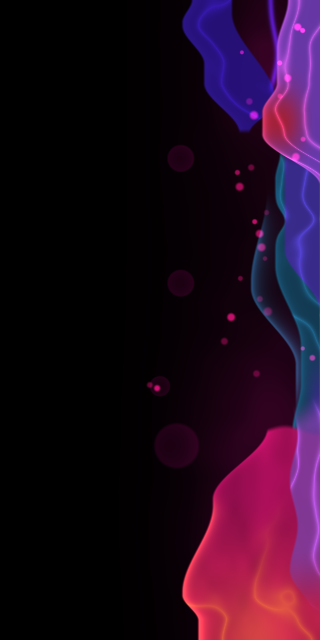
This background is drawn by a Shadertoy shader. Its source:

```glsl
// Neon smoke and flame rising along the right side of a black field, with drifting sparks.
#define BACKDROP vec3(0.012, 0.0, 0.008)
#define HAZE     vec3(0.24, 0.01, 0.16)
#define INDIGO   vec3(0.20, 0.09, 0.66)
#define VIOLET   vec3(0.36, 0.22, 0.86)
#define TEAL     vec3(0.10, 0.36, 0.50)
#define MAGENTA  vec3(0.72, 0.06, 0.38)
#define CORAL    vec3(0.98, 0.20, 0.34)
#define ORANGE   vec3(1.00, 0.48, 0.24)
#define LILAC    vec3(0.78, 0.40, 0.86)
#define SPARKS   26

float hash(vec2 p) {
    p = fract(p * vec2(123.34, 456.21));
    p += dot(p, p + 45.32);
    return fract(p.x * p.y);
}

float noise(vec2 p) {
    vec2 i = floor(p), f = fract(p);
    f = f * f * (3.0 - 2.0 * f);
    return mix(mix(hash(i), hash(i + vec2(1, 0)), f.x),
               mix(hash(i + vec2(0, 1)), hash(i + vec2(1, 1)), f.x), f.y);
}

float fbm(vec2 p) {
    return 0.55 * noise(p) + 0.3 * noise(p * 2.1 + 7.0) + 0.15 * noise(p * 4.3 + 19.0);
}

// Smooth step that may also run downwards
float ramp(float a, float b, float x) {
    float t = clamp((x - a) / (b - a), 0.0, 1.0);
    return t * t * (3.0 - 2.0 * t);
}

float bump(float x, float center, float width) {
    float t = (x - center) / width;
    return exp(-t * t);
}

float cover(float d) { return ramp(-0.005, 0.005, d); }

// Bright line on the inner side of an edge
float rim(float d, float width) { return cover(d) * exp(-abs(d) / width); }

// Fine folds that follow the offset from an edge
float silk(float d, float y, float count) {
    float fold = sin(d * count + 6.0 * fbm(vec2(d * 4.0, y * 3.5)) + y * 3.0);
    return pow(1.0 - abs(fold), 4.0);
}

float disc(vec2 p, vec2 center, float radius) {
    float r = length(p - center) / radius;
    return ramp(1.08, 0.9, r) * (0.65 + 0.35 * r * r);
}

void mainImage(out vec4 fragColor, in vec2 fragCoord) {
    vec2 p = fragCoord / iResolution.xy * vec2(1.0, 2.0);
    float x = p.x, y = p.y;

    // Backdrop with a magenta haze
    float cloud = 0.5 + fbm(p * 4.0);
    float haze = 0.34 * ramp(0.42, 1.0, x) + 0.55 * bump(x, 0.82, 0.2) * bump(y, 0.45, 0.36)
               + 0.45 * bump(x, 0.83, 0.11) * bump(y, 1.82, 0.25);
    vec3 col = BACKDROP * ramp(0.1, 0.7, x) + HAZE * haze * cloud;

    // Large soft bokeh
    for (int i = 0; i < 2; i++)
        col += HAZE * 0.55 * disc(p, vec2(0.565, 1.505 - 0.39 * float(i)), 0.042);
    col += HAZE * 0.5 * disc(p, vec2(0.552, 0.607), 0.07);
    col += HAZE * 0.5 * disc(p, vec2(0.5, 0.793), 0.032);

    // Indigo smoke curl at the top
    float left = 0.57 + 0.03 * ramp(1.93, 2.0, y) + 0.068 * ramp(1.92, 1.8, y) + 0.11 * ramp(1.74, 1.585, y);
    float right = 0.725 + 0.135 * ramp(1.96, 1.69, y) - 0.08 * ramp(1.68, 1.585, y);
    float body = cover(x - left) * cover(right - x) * ramp(1.58, 1.6, y);
    float folds = silk(x - left, y, 14.0);
    col = mix(col, INDIGO * (0.75 + 0.35 * folds) + 0.1 * VIOLET * rim(x - left, 0.03), 0.92 * body);
    float strand = x - 0.845 - 0.022 * bump(y, 1.83, 0.09);
    col += INDIGO * bump(strand, 0.0, 0.009) * ramp(1.7, 1.76, y);

    // Teal wisp and the smoke column
    float d = x - (0.835 - 0.05 * ramp(1.4, 1.12, y) + 0.14 * ramp(1.1, 0.86, y));
    float fade = ramp(0.66, 0.85, y) * ramp(1.42, 1.2, y);
    col += TEAL * fade * (0.65 * rim(d, 0.035) + 0.4 * rim(d, 0.008));
    d = x - (0.86 + 0.03 * bump(y, 1.31, 0.04) + 0.015 * ramp(1.44, 1.52, y)
             + 0.08 * ramp(1.17, 0.92, y) - 0.025 * ramp(0.8, 0.66, y));
    fade = ramp(0.6, 0.68, y) * ramp(1.56, 1.48, y);
    folds = silk(d, y, 22.0);
    vec3 smoke = TEAL * (0.7 + 0.5 * folds) + TEAL * 0.4 * rim(d, 0.012);
    float sheet = cover(x - 0.89 - 0.11 * ramp(1.22, 1.03, y)) + ramp(0.95, 0.7, y) * ramp(0.94, 1.0, x);
    smoke = mix(smoke, VIOLET * (0.75 + 0.4 * folds), 0.8 * clamp(sheet, 0.0, 1.0));
    col = mix(col, smoke, 0.9 * cover(d) * fade);

    // Pink and violet flame at the top right
    d = x - (0.865 + 0.035 * ramp(1.85, 2.0, y) - 0.045 * ramp(1.74, 1.65, y) + 0.18 * ramp(1.58, 1.42, y));
    folds = silk(d, y, 30.0);
    float ember = bump(y, 1.62, 0.1) * ramp(0.99, 0.88, x);
    vec3 flame = mix(mix(VIOLET, LILAC, 0.4), CORAL * 0.85, ember);
    flame = flame * 0.8 + (0.45 * folds + 0.5 * rim(d, 0.01)) * mix(LILAC, CORAL, 0.45);
    col = mix(col, flame, 0.93 * cover(d));

    // Large flame at the bottom
    d = x - (0.62 - 0.05 * ramp(0.06, 0.14, y) + 0.095 * ramp(0.15, 0.42, y) + 0.17 * ramp(0.44, 0.66, y));
    body = cover(d) * ramp(0.665, 0.645, y - 0.012 * sin(x * 30.0));
    float heat = ramp(0.5, 0.0, y);
    folds = silk(d, y, 13.0);
    flame = mix(MAGENTA, CORAL, 0.7 * heat) * (0.72 + 0.4 * fbm(vec2(x * 7.0, y * 4.0)));
    flame = mix(flame, ORANGE, heat * (0.55 * folds + 0.4 * bump(x, 0.8, 0.1) * ramp(0.28, 0.0, y)));
    flame += mix(MAGENTA * 0.25, ORANGE * 0.6, ramp(0.48, 0.38, y)) * rim(d, 0.014);
    col = mix(col, flame, 0.95 * body);

    // Lilac ribbon over the flame
    d = x - (0.918 + 0.012 * sin(y * 22.0) + 0.05 * ramp(0.22, 0.08, y));
    fade = ramp(0.06, 0.3, y) * ramp(0.74, 0.64, y - 0.5 * (x - 0.92));
    folds = silk(d, y, 34.0);
    col = mix(col, mix(LILAC, VIOLET, 0.35) * (0.75 + 0.5 * folds), 0.8 * cover(d) * fade);

    // Scattered sparks, and one bright pair to the left
    for (int i = 0; i < SPARKS; i++) {
        float k = float(i);
        vec2 at = vec2(0.7 + 0.28 * hash(vec2(k, 3.7)), 0.8 + 1.15 * (k + hash(vec2(k, 8.1))) / float(SPARKS));
        float size = 0.006 + 0.008 * hash(vec2(k, 5.3));
        col += MAGENTA * (0.3 + 0.7 * hash(vec2(k, 1.9))) * ramp(1.3, 0.5, length(p - at) / size);
    }
    col += MAGENTA * ramp(0.014, 0.004, length(p - vec2(0.491, 0.787)));
    col += MAGENTA * 0.5 * ramp(0.013, 0.004, length(p - vec2(0.468, 0.797)));

    fragColor = vec4(clamp(col, 0.0, 1.0), 1.0);
}
```
